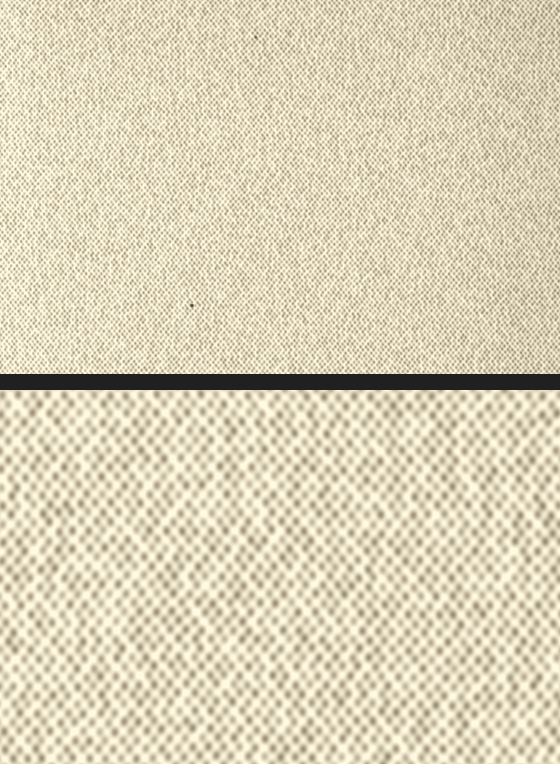
Top, the full canvas; bottom, a detail of the centre.
Write a Shadertoy shader that draws this texture.

```glsl
// Cream canvas cloth: a fine plain weave with staggered dark pits and soft side light.
#define REPEATS vec2(108.0, 62.0)  // weave repeats across and down
#define PIT_SIZE vec2(0.29, 0.62)  // pit radii, in columns and rows
#define JITTER 0.16                // pit displacement
#define UNEVENNESS 0.38            // pit depth spread
#define WEAVE_CONTRAST 1.08
#define LIGHT_STRENGTH 0.5
#define SHADOW_COLOR vec3(0.59, 0.54, 0.435)
#define LIGHT_COLOR vec3(0.99, 0.96, 0.86)
#define SPECK_COLOR vec3(0.30, 0.25, 0.18)

const float TAU = 6.2831853;
const float PIT_MEAN = 0.565; // average of the summed pits

vec2 hash22(vec2 p) {
    vec3 q = fract(p.xyx * vec3(0.1031, 0.1030, 0.0973));
    q += dot(q, q.yzx + 33.33);
    return fract((q.xx + q.yz) * q.zy);
}

// Slow drift of the threads, from layered sines.
vec2 threadDrift(vec2 uv) {
    return 0.16 * sin(TAU * (uv.yx * vec2(2.3, 3.1) + uv * vec2(1.2, 0.7)))
         + 0.09 * sin(TAU * (uv.yx * vec2(7.7, 9.1) + uv * 3.3 + 0.4));
}

// Sum of jittered pits between threads; every second row shifts by half a column.
float pits(vec2 p) {
    float baseRow = floor(p.y + 0.5);
    float depth = 0.0;
    for (int j = -2; j <= 2; j++) {
        float row = baseRow + float(j);
        float shift = 0.5 * mod(row, 2.0);
        float baseColumn = floor(p.x - shift + 0.5);
        for (int i = -1; i <= 1; i++) {
            vec2 id = vec2(baseColumn + float(i), row);
            vec2 offset = (hash22(id + 17.0) - 0.5) * JITTER;
            vec2 d = (p - id - vec2(shift, 0.0) - offset) / PIT_SIZE;
            float strength = 1.0 + UNEVENNESS * (hash22(id + 71.0).x - 0.5);
            depth += strength * exp(-dot(d, d));
        }
    }
    return depth;
}

// Light falls from the left and fades toward the right and top edges.
float sideLight(vec2 uv) {
    float light = 0.22 * (0.45 - uv.x);
    light -= 0.14 * smoothstep(0.75, 1.0, uv.x);
    light -= 0.10 * smoothstep(0.65, 1.0, uv.y);
    return LIGHT_STRENGTH * (light + 0.10 * (1.0 - smoothstep(0.0, 0.12, uv.x)));
}

// A few tiny dark flecks caught in the cloth.
float specks(vec2 uv, float aspect, float pixel) {
    float cover = 0.0;
    for (int i = 0; i < 3; i++) {
        float n = float(i);
        float odd = mod(n, 2.0);
        vec2 center = vec2(0.343 + 0.084 * n + 0.03 * odd, 0.183 + 0.717 * odd);
        float radius = 0.0045 - 0.001 * n;
        float dist = length((uv - center) * vec2(aspect, 1.0));
        float mask = 1.0 - smoothstep(radius - pixel, radius + pixel, dist);
        cover = max(cover, mask * (0.95 - 0.25 * n));
    }
    return cover;
}

void mainImage(out vec4 fragColor, in vec2 fragCoord) {
    vec2 uv = fragCoord / iResolution.xy;
    float aspect = iResolution.x / iResolution.y;

    // One unit is one column wide and one row high, two rows per repeat.
    vec2 p = uv * REPEATS * vec2(1.0, 2.0) + threadDrift(uv);

    // Fade the weave to its mean once it is too fine for the pixel grid.
    vec2 repeatsPerPixel = REPEATS / iResolution.xy;
    float detail = 1.0 - smoothstep(0.3, 0.7, max(repeatsPerPixel.x, repeatsPerPixel.y));
    float relief = WEAVE_CONTRAST * (PIT_MEAN - pits(p));

    float tone = 0.73 + relief * detail + sideLight(uv);
    vec3 color = mix(SHADOW_COLOR, LIGHT_COLOR, clamp(tone, 0.0, 1.06));
    color = mix(color, SPECK_COLOR, specks(uv, aspect, 1.0 / iResolution.y));
    fragColor = vec4(clamp(color, 0.0, 1.0), 1.0);
}
```
